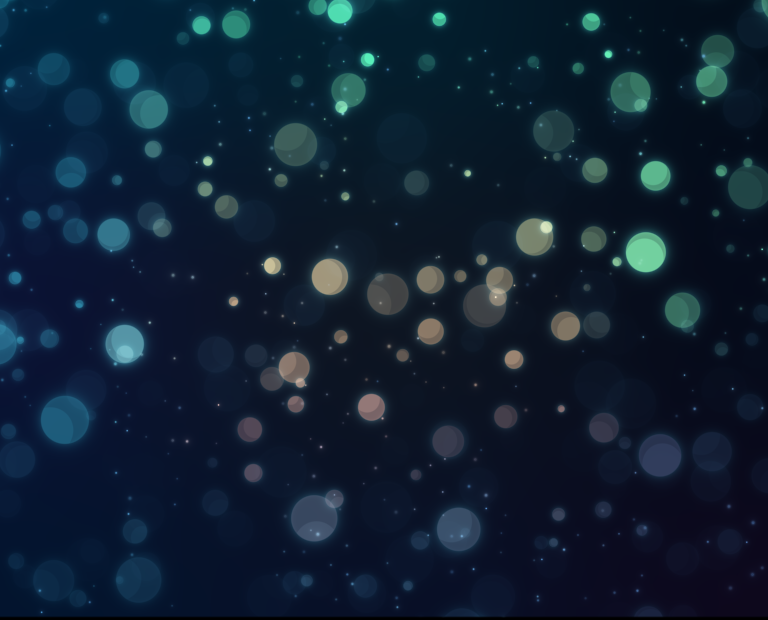
Reproduce this background procedurally as a Shadertoy shader.

```glsl
// Soft bokeh lights over a dark blue night gradient.
// Jittered grids scatter translucent discs in several sizes; each disc takes
// its tint from its place on the canvas and is screened over the backdrop.

vec3 hash3(vec2 cell, float seed) {
    vec3 q = fract(vec3(cell, seed) * vec3(0.1031, 0.1030, 0.0973));
    q += dot(q, q.yxz + 33.33);
    return fract((q.xxy + q.yxx) * q.zyx);
}

float valueNoise(vec2 p, float seed) {
    vec2 i = floor(p), f = smoothstep(0.0, 1.0, fract(p));
    float low = mix(hash3(i, seed).x, hash3(i + vec2(1, 0), seed).x, f.x);
    float high = mix(hash3(i + vec2(0, 1), seed).x, hash3(i + vec2(1, 1), seed).x, f.x);
    return mix(low, high, f.y);
}

vec3 blend3(vec3 a, vec3 b, vec3 c, float t) {
    return mix(mix(a, b, smoothstep(0.0, 0.5, t)), c, smoothstep(0.5, 1.0, t));
}

vec3 backdrop(vec2 uv) {
    vec3 bottom = blend3(vec3(0.01, 0.08, 0.18), vec3(0.03, 0.06, 0.15), vec3(0.05, 0.03, 0.11), uv.x);
    vec3 middle = blend3(vec3(0.04, 0.07, 0.20), vec3(0.05, 0.08, 0.13), vec3(0.02, 0.04, 0.10), uv.x);
    vec3 top = blend3(vec3(0.00, 0.13, 0.23), vec3(0.01, 0.12, 0.18), vec3(0.01, 0.05, 0.10), uv.x);
    return blend3(bottom, middle, top, uv.y);
}

// Mint at the top, cream and peach in the centre, slate below, teal at the left
vec3 lightTint(vec2 uv) {
    vec3 tint = mix(vec3(0.28, 0.50, 0.62), vec3(0.76, 0.56, 0.56), smoothstep(0.08, 0.30, uv.y));
    tint = mix(tint, vec3(1.00, 0.82, 0.60), smoothstep(0.28, 0.46, uv.y));
    tint = mix(tint, vec3(0.76, 0.92, 0.66), smoothstep(0.48, 0.70, uv.y));
    tint = mix(tint, vec3(0.34, 0.97, 0.70), smoothstep(0.72, 0.92, uv.y));
    vec3 side = mix(vec3(0.32, 0.42, 0.58), vec3(0.44, 0.92, 0.66), smoothstep(0.28, 0.55, uv.y));
    tint = mix(tint, side, smoothstep(0.70, 0.88, uv.x));
    return mix(tint, vec3(0.17, 0.60, 0.70), smoothstep(0.30, 0.10, uv.x));
}

// Lights are strongest in the upper centre
float lightPower(vec2 uv) {
    float height = mix(0.55, 1.0, smoothstep(0.20, 0.50, uv.y));
    return height * (1.0 - 0.45 * smoothstep(0.85, 1.0, uv.x));
}

float disc(vec2 p, float radius, float blur) {
    return smoothstep(blur, -blur, length(p) - radius);
}

// Disc with an inner overlap and a thin rim in x, its outer halo in y
vec2 bokeh(vec2 p, float radius, float blur, vec2 overlapDir) {
    float edge = length(p) - radius;
    float inside = disc(p, radius, blur);
    float overlap = disc(p - overlapDir * radius, radius * 0.95, blur);
    float rim = exp(-abs(edge) / (0.07 * radius));
    float halo = 0.55 * exp(-max(edge, 0.0) / (0.16 * radius + 0.002));
    return vec2(inside * min(0.80 + 0.20 * overlap + 0.12 * rim, 1.0), halo * (1.0 - inside));
}

vec3 screen(vec3 base, vec3 light) {
    return base + light * (1.0 - base);
}

// radii and power hold (least, greatest); faint discs turn to cool blue
vec3 addDiscs(vec3 color, vec2 p, float aspect, float cellSize, float seed,
              float density, vec2 radii, vec2 power, float blur) {
    vec2 home = floor(p / cellSize);
    for (int y = -1; y <= 1; y++)
    for (int x = -1; x <= 1; x++) {
        vec2 cell = home + vec2(x, y);
        vec3 place = hash3(cell, seed);
        vec3 look = hash3(cell, seed + 17.0);
        if (place.z > density) continue;
        vec2 center = (cell + place.xy) * cellSize;
        vec2 uv = center / vec2(aspect, 1.0);
        float radius = mix(radii.x, radii.y, look.x);
        float angle = 6.2832 * look.z;
        vec2 overlapDir = mix(0.15, 1.1, place.x) * vec2(cos(angle), sin(angle));
        float strength = mix(power.x, power.y, pow(look.y, 1.4)) * lightPower(uv);
        vec3 tint = mix(vec3(0.20, 0.48, 0.66), lightTint(uv), smoothstep(0.06, 0.40, strength));
        vec3 haloTint = mix(vec3(0.10, 0.50, 0.58), tint, 0.35);
        vec2 shape = bokeh(p - center, radius, blur, overlapDir);
        color = screen(color, strength * (tint * shape.x + haloTint * shape.y));
    }
    return color;
}

// Tiny glowing points, gathered in drifts by noise
vec3 addSpecks(vec3 color, vec2 p, float aspect, float cellSize, float seed) {
    vec2 home = floor(p / cellSize);
    for (int y = -1; y <= 1; y++)
    for (int x = -1; x <= 1; x++) {
        vec2 cell = home + vec2(x, y);
        vec3 place = hash3(cell, seed);
        vec3 look = hash3(cell, seed + 17.0);
        vec2 center = (cell + place.xy) * cellSize;
        float drift = smoothstep(0.40, 0.85, valueNoise(center * 9.0, seed));
        if (place.z > 0.05 + 0.45 * drift) continue;
        float d = length(p - center);
        float size = mix(0.0013, 0.0030, look.x * look.x);
        float glow = exp(-d * d / (size * size)) + 0.25 * exp(-d / (2.0 * size));
        vec3 tint = mix(vec3(0.28, 0.50, 0.74), lightTint(center / vec2(aspect, 1.0)), look.z);
        color = screen(color, tint * min(glow, 1.0) * mix(0.25, 1.0, look.y * look.y));
    }
    return color;
}

void mainImage(out vec4 fragColor, in vec2 fragCoord) {
    vec2 uv = fragCoord / iResolution.xy;
    vec2 p = fragCoord / iResolution.y;
    float aspect = iResolution.x / iResolution.y;
    float blur = max(0.0014, 0.6 / iResolution.y);

    vec3 color = backdrop(uv);
    color = addDiscs(color, p, aspect, 0.11, 3.0, 0.70, vec2(0.016, 0.042), vec2(0.01, 0.10), blur);
    color = addDiscs(color, p, aspect, 0.13, 41.0, 0.50, vec2(0.018, 0.039), vec2(0.12, 0.55), blur);
    color = addDiscs(color, p, aspect, 0.17, 73.0, 0.55, vec2(0.018, 0.040), vec2(0.45, 1.00), blur);
    color = addDiscs(color, p, aspect, 0.08, 97.0, 0.38, vec2(0.005, 0.015), vec2(0.20, 1.00), blur);
    color = addSpecks(color, p, aspect, 0.032, 131.0);

    color *= smoothstep(0.003, 0.007, uv.y); // dark lower border
    fragColor = vec4(color, 1.0);
}
```
